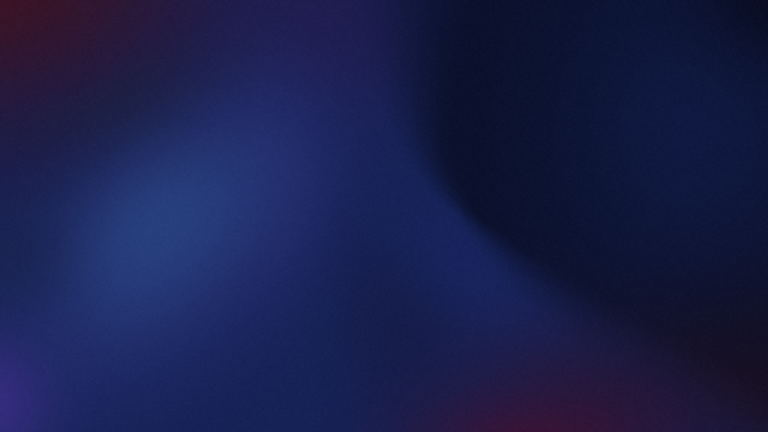
Reproduce this background procedurally as a Shadertoy shader.

```glsl
// Dark blue studio haze: soft coloured glows beside a curved fold of shadow.

// Canvas space: x runs 0 to 16/9, y runs 0 to 1
const vec2 CANVAS = vec2(16.0 / 9.0, 1.0);

// Base tones on each side of the fold
const vec3 LIT_BLUE    = vec3(0.085, 0.130, 0.335);
const vec3 SHADOW_NAVY = vec3(0.042, 0.066, 0.172);

// Glow tones
const vec3 DUSK_VIOLET  = vec3(0.130, 0.098, 0.255);
const vec3 TOP_VIOLET   = vec3(0.122, 0.108, 0.310);
const vec3 SLATE        = vec3(0.095, 0.120, 0.250);
const vec3 INDIGO       = vec3(0.136, 0.165, 0.420);
const vec3 HALO_BLUE    = vec3(0.145, 0.195, 0.455);
const vec3 CORE_BLUE    = vec3(0.158, 0.255, 0.500);
const vec3 EDGE_BLUE    = vec3(0.098, 0.142, 0.320);
const vec3 CORNER_LILAC = vec3(0.225, 0.180, 0.520);
const vec3 MAROON       = vec3(0.240, 0.075, 0.130);
const vec3 VALLEY       = vec3(0.080, 0.110, 0.285);
const vec3 RIDGE_BLUE   = vec3(0.095, 0.145, 0.380);
const vec3 SHADOW_BLUE  = vec3(0.060, 0.098, 0.255);
const vec3 NIGHT        = vec3(0.035, 0.045, 0.120);
const vec3 EMBER        = vec3(0.092, 0.058, 0.120);
const vec3 PLUM         = vec3(0.145, 0.080, 0.195);
const vec3 MAGENTA      = vec3(0.250, 0.065, 0.190);

// Fold shape and softness
const float FOLD_X      = 0.93;
const float FOLD_BEND_Y = 0.56;
const float FOLD_SLOPE  = 0.68;
const float FOLD_ROUND  = 0.15;
const float FOLD_SHARP_Y = 0.50;
const float FOLD_MIN_BLUR = 0.022;
const float FOLD_BLUR_GAIN = 0.30;

// Grain strength and rows of grain cells over the canvas height
const float GRAIN = 0.013;
const float GRAIN_ROWS = 288.0;

float hash(vec2 p) {
    return fract(sin(dot(p, vec2(12.9898, 78.233))) * 43758.5453);
}

// Weight of a rotated elliptical Gaussian
float glow(vec2 p, vec2 center, vec2 radius, float angle) {
    float c = cos(angle), s = sin(angle);
    vec2 d = p - center;
    vec2 q = vec2(c * d.x + s * d.y, c * d.y - s * d.x) / radius;
    return exp(-dot(q, q));
}

// Approximate signed distance to the fold, positive in shadow
float foldDistance(vec2 p) {
    float d = FOLD_BEND_Y - p.y;
    float h = sqrt(d * d + FOLD_ROUND * FOLD_ROUND);
    float edge = FOLD_X + FOLD_SLOPE * (d + h);
    float slope = FOLD_SLOPE * (1.0 + d / h);
    return (p.x - edge) / sqrt(1.0 + slope * slope);
}

vec3 litSide(vec2 p) {
    vec3 col = LIT_BLUE;
    // Upper dusk
    col = mix(col, DUSK_VIOLET, glow(p, vec2(0.05, 0.88), vec2(0.65, 0.32), 0.30));
    col = mix(col, TOP_VIOLET, 0.9 * glow(p, vec2(0.74, 0.94), vec2(0.24, 0.20), 0.0));
    col = mix(col, SLATE, 0.7 * glow(p, vec2(0.30, 0.75), vec2(0.25, 0.10), 0.35));
    // Blue light on the left
    col = mix(col, INDIGO, 0.85 * glow(p, vec2(0.62, 0.60), vec2(0.17, 0.26), 0.0));
    col = mix(col, HALO_BLUE, 0.9 * glow(p, vec2(0.36, 0.39), vec2(0.37, 0.22), 0.75));
    col = mix(col, CORE_BLUE, 0.9 * glow(p, vec2(0.37, 0.48), vec2(0.25, 0.15), 0.65));
    col = mix(col, EDGE_BLUE, 0.75 * glow(p, vec2(0.02, 0.40), vec2(0.14, 0.15), 0.0));
    // Corners
    col = mix(col, CORNER_LILAC, 0.85 * glow(p, vec2(-0.03, 0.06), vec2(0.15, 0.16), 0.0));
    col = mix(col, MAROON, 0.9 * glow(p, vec2(-0.02, 1.02), vec2(0.38, 0.20), 0.20));
    // Valley and ridge along the fold
    col = mix(col, VALLEY, 0.8 * glow(p, vec2(0.92, 0.22), vec2(0.13, 0.26), 0.25));
    return mix(col, RIDGE_BLUE, 0.8 * glow(p, vec2(1.12, 0.33), vec2(0.26, 0.10), -0.8));
}

vec3 shadowSide(vec2 p) {
    vec3 col = SHADOW_NAVY;
    col = mix(col, SHADOW_BLUE, glow(p, vec2(1.60, 0.70), vec2(0.30, 0.40), 0.0));
    col = mix(col, NIGHT, 0.8 * glow(p, vec2(1.80, 1.02), vec2(0.18, 0.16), 0.0));
    return mix(col, EMBER, 0.95 * glow(p, vec2(1.78, 0.02), vec2(0.36, 0.28), 0.0));
}

void mainImage(out vec4 fragColor, in vec2 fragCoord) {
    vec2 p = fragCoord / iResolution.xy * CANVAS;

    // The fold is crisp at its bend and blurs toward both ends
    float blur = FOLD_MIN_BLUR + FOLD_BLUR_GAIN * abs(p.y - FOLD_SHARP_Y);
    float shade = smoothstep(-blur, blur, foldDistance(p));
    vec3 col = mix(litSide(p), shadowSide(p), shade);

    // Warm light rising from below
    col = mix(col, PLUM, 0.7 * glow(p, vec2(1.42, 0.07), vec2(0.32, 0.16), -0.3));
    col = mix(col, MAGENTA, 0.85 * glow(p, vec2(1.23, -0.04), vec2(0.26, 0.13), 0.0));

    // Fine grain hides banding
    col += GRAIN * (hash(floor(p * GRAIN_ROWS)) - 0.5);
    fragColor = vec4(col, 1.0);
}
```
